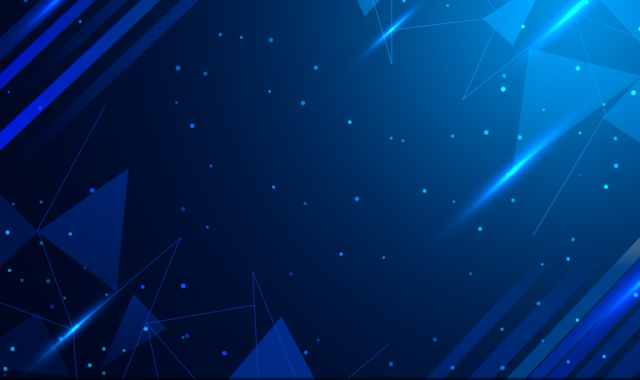
This background is drawn by a WebGL 2 fragment shader. Its source:

```glsl
#version 300 es
precision highp float;
// Deep blue backdrop with a corner glow, diagonal bars, glass triangles, fine lines, flares and dots.
uniform vec2 u_resolution;
out vec4 outColor;

float pixel; // one pixel in canvas heights

vec2 hash2(vec2 cell) {
  vec3 q = fract(cell.xyx * vec3(0.1031, 0.1030, 0.0973));
  q += dot(q, q.yzx + 33.33);
  return fract((q.xx + q.yz) * q.zy);
}

// Coverage of a thin segment
float line(vec2 p, vec2 a, vec2 b) {
  vec2 pa = p - a, ba = b - a;
  float d = length(pa - ba * clamp(dot(pa, ba) / dot(ba, ba), 0.0, 1.0));
  return 1.0 - smoothstep(0.001 - pixel, 0.001 + pixel, d);
}

// Signed distance to the edge line a-b
float edge(vec2 p, vec2 a, vec2 b) {
  vec2 e = normalize(b - a);
  return e.x * (p.y - a.y) - e.y * (p.x - a.x);
}

// Coverage of a triangle with counter-clockwise corners
float tri(vec2 p, vec2 a, vec2 b, vec2 c) {
  float d = min(edge(p, a, b), min(edge(p, b, c), edge(p, c, a)));
  return smoothstep(-pixel, pixel, d);
}

// Diagonal bar around a given offset
float bar(float offset, float center, float halfWidth) {
  return 1.0 - smoothstep(halfWidth - 1.5 * pixel, halfWidth + 1.5 * pixel, abs(offset - center));
}

// Tapered diagonal flare: wide blue halo plus hot cyan core
vec3 flare(vec2 p, vec2 center, float size) {
  vec2 d = p - center;
  float u = abs(dot(d, vec2(0.74, 0.673))) / size;
  float v = dot(d, vec2(-0.673, 0.74)) / size;
  float halo = exp(-u * u * 3.5 - v * v * 160.0);
  float core = exp(-u * 5.0 - v * v * 1800.0);
  return halo * vec3(0.0, 0.22, 0.55) + core * vec3(0.05, 0.7, 0.75);
}

// Scattered dots, one candidate for each cell
vec3 dots(vec2 p, float cellSize, float density) {
  vec2 cell = floor(p / cellSize);
  vec2 r = hash2(cell), s = hash2(cell + 71.0);
  vec2 center = (cell + 0.15 + 0.7 * r) * cellSize;
  float radius = mix(0.0028, 0.0062, s.x);
  float disc = 1.0 - smoothstep(radius - pixel, radius + pixel, length(p - center));
  float warm = smoothstep(0.3, 1.1, center.x * 0.6 + center.y * 0.5 + 0.3 * s.y);
  vec3 tint = mix(vec3(0.03, 0.22, 0.95), vec3(0.05, 0.65, 0.8), warm);
  return tint * disc * step(s.y, density) * mix(0.4, 0.95, r.y);
}

void main() {
  vec2 p = gl_FragCoord.xy / u_resolution.y;
  p.x *= 1.6842 * u_resolution.y / u_resolution.x;
  pixel = 1.0 / u_resolution.y;

  // Navy field lit from the upper right
  float d = length(p - vec2(1.5, 1.0));
  vec3 col = vec3(0.0, 0.02 + 0.55 * exp(-pow(d / 0.62, 1.5)), 0.1 + 0.8 * exp(-pow(d / 0.7, 1.4)));

  // Bars in the upper left corner
  float c = p.y - 0.94 * p.x;
  float rise = smoothstep(0.0, 0.42, p.x);
  vec3 barBlue = mix(vec3(0.0, 0.11, 0.88), vec3(0.0, 0.2, 0.55), rise);
  col = mix(col, barBlue, bar(c, 0.627, 0.024) * 0.95);
  col = mix(col, barBlue, bar(c, 0.784, 0.021) * 0.8);
  col += vec3(0.0, 0.06, 0.2) * rise * (bar(c, 0.53, 0.022) + bar(c, 0.705, 0.02));
  col += vec3(0.0, 0.05, 0.2) * bar(c, 0.87, 0.03);

  // Bars in the lower right corner
  c = p.y - 1.06 * p.x;
  float low = 1.0 - smoothstep(0.1, 0.36, p.y);
  col += vec3(0.0, 0.05, 0.17) * low * (bar(c, -1.209, 0.025) + bar(c, -1.337, 0.035));
  vec3 pale = mix(vec3(0.0, 0.28, 0.58), vec3(0.28, 0.42, 0.58), smoothstep(0.28, 0.36, p.y));
  col = mix(col, pale, bar(c, -1.435, 0.026) * 0.8);
  col = mix(col, vec3(0.0, 0.17, 0.62), bar(c, -1.49, 0.022) * 0.8);
  col = mix(col, vec3(0.0, 0.14, 0.6), bar(c, -1.545, 0.026) * 0.8);
  col += vec3(0.0, 0.04, 0.16) * (bar(c, -1.62, 0.025) + bar(c, -1.72, 0.04));

  // Glass triangles in the lower left
  float glass = tri(p, vec2(0.338, 0.557), vec2(0.099, 0.39), vec2(0.307, 0.232)) * (0.35 + p.y);
  glass += tri(p, vec2(0.351, 0.226), vec2(0.265, 0.03), vec2(0.44, 0.135)) * (0.2 + 3.0 * p.y);
  glass += tri(p, vec2(0.741, 0.167), vec2(0.59, -0.01), vec2(0.835, -0.01)) * 1.1;
  glass += tri(p, vec2(0.0, 0.49), vec2(-0.1, 0.2), vec2(0.1, 0.39)) * 0.5;
  glass += tri(p, vec2(0.1, 0.18), vec2(-0.1, 0.04), vec2(0.186, 0.01)) * 0.35;
  col += glass * vec3(0.0, 0.1, 0.3);

  // Glass triangles in the upper right
  glass = tri(p, vec2(1.393, 0.873), vec2(1.349, 0.55), vec2(1.69, 0.8)) * 0.75;
  glass += tri(p, vec2(1.69, 0.8), vec2(1.585, 0.69), vec2(1.69, 0.62)) * 0.9;
  glass += tri(p, vec2(1.27, 0.95), vec2(1.35, 0.88), vec2(1.44, 1.06));
  glass += tri(p, vec2(0.935, 1.01), vec2(0.96, 0.957), vec2(1.01, 1.01)) * 1.5;
  glass += tri(p, vec2(1.57, 1.01), vec2(1.7, 0.87), vec2(1.7, 1.01)) * 0.7;
  col += glass * vec3(0.0, 0.11, 0.16);

  // Fine lines joining shared nodes, left then right
  vec2 hub = vec2(0.193, 0.132), bend = vec2(0.099, 0.395), peak = vec2(0.474, 0.373);
  vec2 fork = vec2(0.386, 0.149), spire = vec2(0.665, 0.285);
  float web = line(p, vec2(0.276, 0.721), bend) + line(p, bend, hub) + line(p, hub, vec2(0.202, 0.0));
  web += line(p, vec2(0.0, 0.204), hub) + line(p, hub, peak) + line(p, peak, vec2(0.322, 0.0));
  web += line(p, fork, vec2(0.669, 0.197)) + line(p, fork, vec2(0.417, 0.0)) + line(p, fork, vec2(0.515, 0.0));
  web += line(p, spire, vec2(0.68, 0.0)) + line(p, spire, vec2(0.78, 0.0));
  web += line(p, vec2(0.912, 0.0), vec2(1.022, 0.094));
  col = mix(col, vec3(0.08, 0.24, 0.8), min(web, 1.0) * 0.6);
  vec2 star = vec2(1.509, 0.969), node = vec2(1.316, 0.956), tip = vec2(1.219, 0.739), knee = vec2(1.594, 0.7);
  web = line(p, vec2(1.031, 0.833), vec2(1.031, 1.0)) + line(p, vec2(1.031, 0.833), vec2(0.982, 1.0));
  web += line(p, vec2(1.031, 0.921), node) + line(p, node, tip) + line(p, tip, star);
  web += line(p, node, vec2(1.364, 1.05)) + line(p, node, vec2(1.283, 1.0));
  web += line(p, star, knee) + line(p, knee, vec2(1.404, 0.382)) + line(p, star, vec2(1.69, 0.895));
  col = mix(col, vec3(0.1, 0.6, 1.0), min(web, 1.0) * 0.6);

  // Dots, denser in drifting patches, with extra small ones at lower left
  float patches = 0.34 + 0.14 * sin(p.x * 7.0 + 1.0) * sin(p.y * 9.0 + p.x * 3.0);
  col += dots(p, 0.087, patches);
  col += dots(p + 5.0, 0.05, 0.4 * (1.0 - smoothstep(0.1, 0.5, length(p - vec2(0.05, 0.15)))));

  // Flares
  col += flare(p, hub, 0.2) + flare(p, vec2(1.351, 0.55), 0.27) + flare(p, vec2(1.513, 0.974), 0.25);
  col += flare(p, vec2(1.03, 0.921), 0.13);
  col += flare(p, vec2(0.15, 1.0), 0.2) * vec3(0.2, 0.5, 1.0);
  col += flare(p, vec2(1.684, 0.254), 0.3) * vec3(0.2, 0.6, 1.0);

  // Dark lower rim
  col *= mix(0.45, 1.0, smoothstep(0.002, 0.009, p.y));
  outColor = vec4(clamp(col, 0.0, 1.0), 1.0);
}
```
